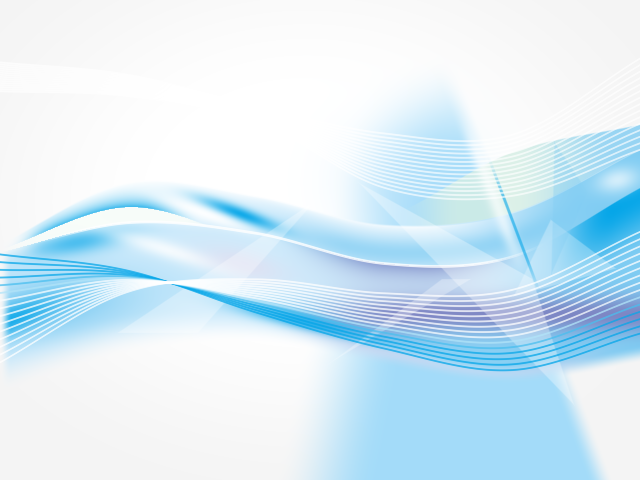
Write a Shadertoy shader that draws this background.

```glsl
#define WHITE vec3(1)
#define PALE vec3(.81, .92, .985)
#define SKY vec3(.5, .8, .95)
#define AZURE vec3(.02, .65, .91)
#define VIOLET vec3(.49, .5, .75)
#define LAVENDER vec3(.8, .82, .93)
#define MINT vec3(.83, .93, .89)
#define LINES 15
#define LINE_WIDTH .0006
#define ramp smoothstep

// Smooth height through six evenly spaced knots
float curve(float x, vec3 l, vec3 r) {
  float k[8] = float[8](2.*l.x - l.y, l.x, l.y, l.z, r.x, r.y, r.z, 2.*r.z - r.y);
  float s = clamp(x, 0., .9999) * 5.;
  int i = int(s);
  float t = s - float(i), a = k[i], b = k[i+1], c = k[i+2], d = k[i+3];
  return b + .5*t*(c - a + t*(2.*a - 5.*b + 4.*c - d + t*(3.*(b - c) + d - a)));
}

// Soft interval between two edges
float band(float y, float top, float bottom, float softTop, float softBottom) {
  return ramp(bottom - softBottom, bottom + softBottom, y)
       * (1. - ramp(top - softTop, top + softTop, y));
}

float span(float x, float a, float b, float soft) { return band(x, b, a, soft, soft); }

float bell(float d, float width) { return exp(-d*d / (width*width)); }

// Tilted soft ellipse: centre in xy, radii in zw
float glow(vec2 p, vec4 e, float angle) {
  float c = cos(angle), s = sin(angle);
  vec2 q = mat2(c, -s, s, c) * (p - e.xy) / e.zw;
  return exp(-dot(q, q));
}

float stroke(float d, float width) {
  return 1. - ramp(width, width + 1.3 / iResolution.y, abs(d));
}

float side(vec2 p, vec2 a, vec2 b) {
  vec2 e = normalize(b - a), q = p - a;
  return e.x*q.y - e.y*q.x;
}

float shard(vec2 p, vec2 a, vec2 b, vec2 c) {
  float w = sign(side(c, a, b));
  float d = min(min(w*side(p, a, b), w*side(p, b, c)), w*side(p, c, a));
  return ramp(0., 1.5 / iResolution.y, d);
}

void tint(inout vec3 c, vec3 paint, float amount) { c = mix(c, paint, amount); }

void mainImage(out vec4 fragColor, in vec2 fragCoord) {
  vec2 p = fragCoord / iResolution.xy;
  float x = p.x, y = p.y, px = 1. / iResolution.y;

  // Flowing edges, from top to bottom
  float lensTop = curve(x, vec3(.5), vec3(.545, .682, .74));
  float crest = curve(x, vec3(.49, .618, .59), vec3(.531, .556, .688));
  float hollow = curve(x, vec3(.479, .568, .497), vec3(.44));
  float ridge = curve(x, vec3(.474, .536, .514), vec3(.451, .465, .608));
  float weaveHigh = curve(x, vec3(.245, .392, .418), vec3(.389, .396, .517));
  float weaveLow = curve(x, vec3(.47, .436, .349), vec3(.274, .229, .305));
  float hem = curve(x, vec3(.225, .306, .319), vec3(.257, .219, .262));
  float veilHigh = curve(x, vec3(.87, .844, .778), vec3(.722, .719, .878));
  float veilLow = curve(x, vec3(.81, .8, .748), vec3(.609, .592, .688));

  // Backdrop, sail and lens
  vec3 col = mix(WHITE, vec3(.957), ramp(.2, .65, length(p - vec2(.48, .58))));
  float sailEdge = x - .71 - (.861 - y)*.283;
  float sail = ramp(.52, .68, x + .15*(.6 - y)) * (1. - ramp(.62, .88, y - .25*(x - .65)));
  tint(col, vec3(.64, .86, .975), sail * (1. - ramp(-.035, .005, sailEdge)));
  tint(col, vec3(.68, .87, .98), .55*glow(p, vec4(.64, .62, .09, .11), 0.));
  tint(col, mix(MINT, SKY, ramp(.8, .97, x)), .8*band(y, lensTop, crest, px, px)*ramp(.62, .72, x));

  // Upper ribbon
  vec3 body = mix(PALE, SKY, ramp(.72, .95, x));
  tint(body, WHITE, .8*ramp(.44, .22, x)*ramp(ridge - .02, ridge + .02, y));
  tint(body, SKY, .7*span(x, .47, .9, .08)*bell(y - crest + .055, .03));
  tint(body, AZURE, ramp(.85, .96, x)*band(y, ridge, ridge - .08, px, .07));
  tint(body, AZURE, .85*step(hollow, y)*exp(-max(y - hollow, 0.)*55.)*span(x, .05, .27, .05));
  tint(body, vec3(.97, .99, .975), band(y, hollow, ridge, px, px)*ramp(.36, .28, x));
  tint(body, AZURE, glow(p, vec4(.375, .555, .07, .014), -.48));
  tint(body, WHITE, .9*glow(p, vec4(.32, .555, .08, .012), -.46));
  tint(body, AZURE, .65*step(y, ridge)*glow(p, vec4(.12, .495, .08, .025), .25));
  tint(body, WHITE, .9*glow(p, vec4(.27, .475, .1, .018), -.4));
  tint(body, vec3(.91, .86, .93), .6*glow(p, vec4(.38, .45, .07, .03), -.4));

  // Violet folds and lower stream
  tint(body, VIOLET, .7*step(y, ridge)*exp(-max(ridge - y, 0.)*32.)*span(x, .51, .75, .09));
  tint(body, SKY, .85*band(y, weaveHigh - .03, weaveLow, .035, .015)*ramp(.33, .52, x));
  tint(body, VIOLET, .9*bell(y - .345, .038)*ramp(.42, .64, x));
  tint(body, AZURE, .75*glow(p, vec4(.47, .33, .11, .018), -.33));
  tint(body, SKY, .85*glow(p, vec4(.08, .36, .16, .07), .2));
  tint(body, AZURE, .85*glow(p, vec4(.01, .33, .1, .03), .5));
  tint(body, LAVENDER, .7*band(y, weaveLow, 0., .012, px)*span(x, .5, .9, .1));

  // Bright rims and ribbon cover
  tint(body, WHITE, .8*exp(-abs(y - crest)*70.)*span(x, .1, .72, .08));
  tint(body, WHITE, .8*stroke(y - ridge, .0015)*span(x, .1, .8, .06));
  float cover = band(y, crest, hem, .003, mix(.045, .018, ramp(.1, .7, x)))*ramp(0., .018, x);
  tint(col, body, cover*mix(1., ramp(0., .07, x), ramp(.44, .5, y)));

  // Crossing glass shards and sail edge
  tint(col, WHITE, .32*shard(p, vec2(.555, .625), vec2(.9, .15), vec2(.833, .42)));
  tint(col, WHITE, .3*shard(p, vec2(.18, .305), vec2(.5, .59), vec2(.31, .305)));
  tint(col, WHITE, .3*shard(p, vec2(.5, .23), vec2(.74, .42), vec2(.69, .42)));
  tint(col, WHITE, .28*shard(p, vec2(.86, .545), vec2(.965, .44), vec2(.8, .38)));
  tint(col, SKY, .35*shard(p, vec2(.865, .71), vec2(.92, .6), vec2(.86, .42)));
  tint(col, WHITE, .65*glow(p, vec4(.965, .625, .035, .025), .4));
  tint(col, WHITE, .6*bell(sailEdge + .015, .012)*span(y, .47, .72, .06));
  tint(col, AZURE, .6*stroke(sailEdge, .001)*span(y, .43, .63, .05));

  // Woven lines and faint veil
  for (int i = 0; i < LINES; i++) {
    float t = float(i) / float(LINES - 1);
    float weave = stroke(y - mix(weaveLow, weaveHigh, t), LINE_WIDTH);
    tint(col, mix(AZURE, WHITE, ramp(.2, .45, t)), .75*weave);
    tint(col, WHITE, .65*stroke(y - mix(veilHigh, veilLow, t), LINE_WIDTH));
  }
  fragColor = vec4(col, 1);
}
```
